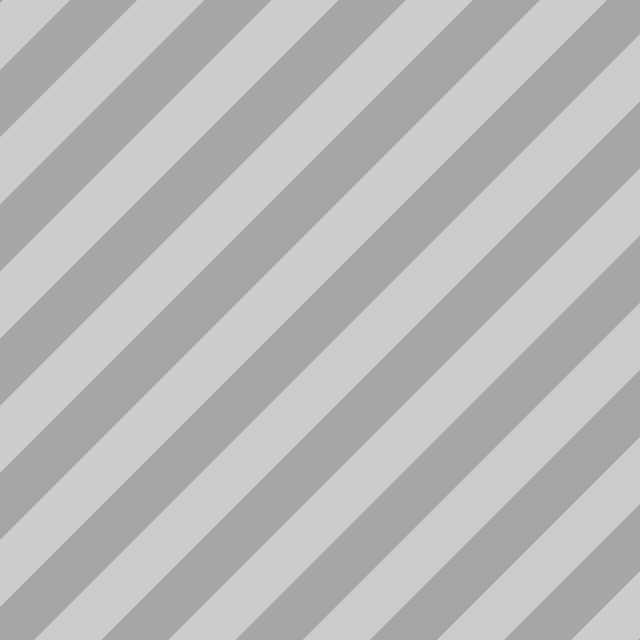
Write a Shadertoy shader that draws this pattern.

```glsl
// Diagonal stripes of two flat greys, rising to the right at 45 degrees.

const vec3  DARK_GREY   = vec3(0.65);
const vec3  LIGHT_GREY  = vec3(0.80);
const float PERIOD      = 0.1483;  // one dark plus one light stripe, measured across
const float DARK_SHARE  = 0.5;     // part of the period that is dark
const float SHIFT       = 0.0007;  // offset of the central dark stripe from the diagonal
const vec2  ACROSS      = vec2(0.70710678, -0.70710678);

// Signed distance to the nearest dark stripe, negative inside it
float stripeDistance(float across) {
    float fromCentre = abs(fract(across / PERIOD + 0.5) - 0.5) * PERIOD;
    return fromCentre - 0.5 * DARK_SHARE * PERIOD;
}

void mainImage(out vec4 fragColor, in vec2 fragCoord) {
    vec2 uv = fragCoord / iResolution.y;
    float pixel = 1.0 / iResolution.y;

    // One-pixel soft edge between the two greys
    float edge = stripeDistance(dot(uv, ACROSS) - SHIFT);
    float light = clamp(edge / pixel + 0.5, 0.0, 1.0);

    fragColor = vec4(mix(DARK_GREY, LIGHT_GREY, light), 1.0);
}
```
